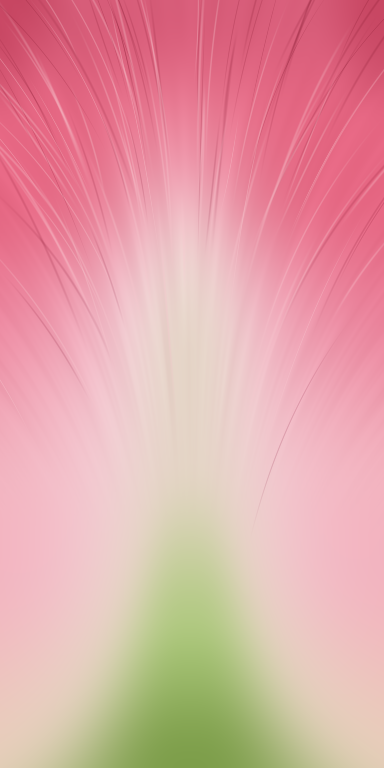
This background is drawn by a WebGL 1 fragment shader. Its source:

```glsl
precision highp float;
uniform vec2 u_resolution;

float hash(float n) {
  return fract(sin(n * 12.9898) * 43758.55);
}

float noise(vec2 p) {
  vec2 i = floor(p), f = fract(p);
  f = f * f * (3.0 - 2.0 * f);
  float n = i.x + i.y * 57.0;
  return mix(mix(hash(n), hash(n + 1.0), f.x),
             mix(hash(n + 57.0), hash(n + 58.0), f.x), f.y);
}

float bell(float d, float width) {
  return exp(-d * d / (width * width));
}

// Vertical rose gradient, pale throat and cream core
vec3 petal(vec2 uv) {
  float y = uv.y;
  vec3 col = mix(vec3(0.93, 0.78, 0.73), vec3(0.95, 0.69, 0.74), smoothstep(0.0, 0.28, y));
  col = mix(col, vec3(0.92, 0.50, 0.60), smoothstep(0.36, 0.61, y));
  col = mix(col, vec3(0.90, 0.40, 0.51), smoothstep(0.56, 0.75, y));
  col = mix(col, vec3(0.84, 0.36, 0.47), smoothstep(0.82, 1.0, y));

  float throatWidth = mix(0.34, 0.20, smoothstep(0.45, 0.85, y));
  float throat = bell(uv.x - 0.47, throatWidth) * (1.0 - smoothstep(0.56, 0.98, y));
  col = mix(col, vec3(0.96, 0.83, 0.86), throat);

  float core = bell(uv.x - 0.49, mix(0.17, 0.12, smoothstep(0.3, 0.7, y)));
  core *= 1.0 - smoothstep(0.52, 0.80, y);
  col = mix(col, vec3(0.89, 0.83, 0.77), core * 0.92);

  // Deep shade in the two upper corners
  float corner = length(vec2(min(uv.x, 1.0 - uv.x) / 0.20, (1.0 - y) / 0.17));
  return mix(col, vec3(0.77, 0.26, 0.37), 0.85 * (1.0 - smoothstep(0.1, 1.0, corner)));
}

// Green mound with a cream halo, narrowing upward
vec3 addBase(vec3 col, vec2 uv) {
  float y = uv.y, d = uv.x - 0.495;
  float halo = bell(d, 0.11 + 0.48 * exp(-y * 6.0)) * (1.0 - smoothstep(0.12, 0.46, y));
  col = mix(col, vec3(0.86, 0.84, 0.71), halo * 0.9);
  float width = 0.05 + 0.27 * exp(-y * 5.5);
  float mound = exp(-pow(abs(d) / width, 2.6)) * (1.0 - smoothstep(0.13, 0.40, y));
  vec3 green = mix(vec3(0.49, 0.62, 0.29), vec3(0.67, 0.78, 0.48), smoothstep(0.0, 0.20, y));
  return mix(col, green, mound);
}

// Broad soft streaks following the outward fan
vec3 addStreaks(vec3 col, vec2 uv) {
  float s = (uv.x - 0.5) * exp(-3.0 * (uv.y - 0.65));
  float streak = noise(vec2(s * 32.0 + 80.0, uv.y * 4.0))
               + 0.6 * noise(vec2(s * 85.0 + 200.0, uv.y * 6.0)) - 0.8;
  return col * (1.0 + vec3(0.03, 0.07, 0.06) * streak * smoothstep(0.28, 0.65, uv.y));
}

// Fine light and dark hairs, each curving away from the axis
vec3 addHairs(vec3 col, vec2 uv) {
  float ratio = u_resolution.x / u_resolution.y;
  for (int i = 0; i < 110; i++) {
    float id = float(i) + 1.0;
    vec2 anchor = vec2(hash(id), mix(0.44, 1.0, sqrt(hash(id + 131.0))));
    float bend = mix(2.3, 4.2, hash(id + 257.0));
    float reach = mix(0.07, 0.19, hash(id + 389.0));
    float along = (uv.y - anchor.y) / reach;
    float offset = (anchor.x - 0.5) * exp(bend * (uv.y - anchor.y));
    offset += 0.018 * (hash(id + 71.0) - 0.5) * along * along;
    float slope = offset * bend * ratio;
    float dist = abs(uv.x - 0.5 - offset) / sqrt(1.0 + slope * slope);
    float thickness = mix(0.002, 0.0055, hash(id + 523.0));
    float taper = 1.0 - smoothstep(0.2, 1.0, abs(along));
    float hair = taper * (1.0 - smoothstep(0.0, thickness, dist));
    float lightChance = 0.85 - 0.7 * smoothstep(0.78, 0.98, anchor.y);
    lightChance -= 0.3 * smoothstep(0.6, 0.9, anchor.x);
    if (hash(id + 641.0) < lightChance) {
      col = mix(col, vec3(0.97, 0.78, 0.81), hair * 0.32);
    } else {
      col *= 1.0 - vec3(0.08, 0.16, 0.13) * hair;
    }
  }
  return col;
}

void main() {
  vec2 uv = gl_FragCoord.xy / u_resolution;
  vec3 col = addBase(petal(uv), uv);
  col = addStreaks(col, uv);
  col = addHairs(col, uv);
  gl_FragColor = vec4(col, 1.0);
}
```
